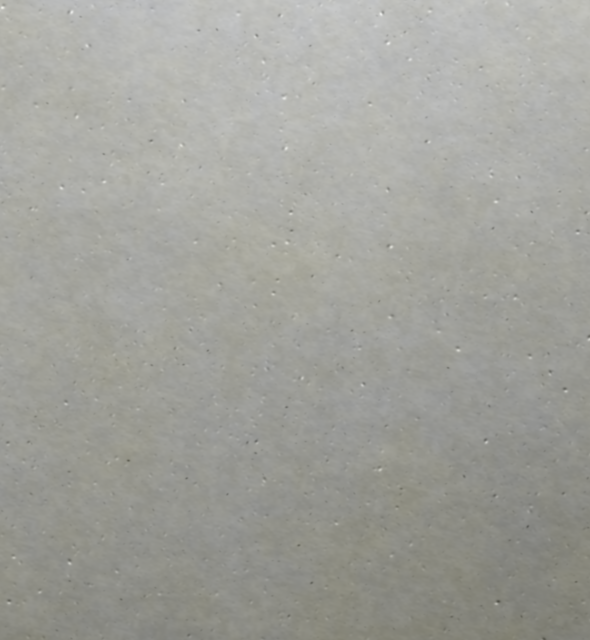
Give the GLSL for this texture, as a WebGL 2 fragment shader.

```glsl
#version 300 es
precision highp float;
// Smooth grey stone-like sheet under soft top light, with faint mottling and tiny glinting pits.
uniform vec2 u_resolution;
out vec4 fragColor;

vec2 hash2(vec2 p) {
  vec3 q = fract(p.xyx * vec3(0.1031, 0.103, 0.0973));
  q += dot(q, q.yzx + 33.33);
  return fract((q.xx + q.yz) * q.zy);
}

float valueNoise(vec2 p) {
  vec2 cell = floor(p), f = fract(p);
  f = f * f * (3.0 - 2.0 * f);
  float low = mix(hash2(cell).x, hash2(cell + vec2(1, 0)).x, f.x);
  float high = mix(hash2(cell + vec2(0, 1)).x, hash2(cell + vec2(1, 1)).x, f.x);
  return mix(low, high, f.y) - 0.5;
}

vec2 rotate(vec2 p, float angle) {
  float c = cos(angle), s = sin(angle);
  return vec2(c * p.x + s * p.y, c * p.y - s * p.x);
}

// Soft elongated blob, 1 at its centre
float blob(vec2 d, vec2 radius) {
  d /= radius;
  return exp(-dot(d, d));
}

// Scattered pits: a dark dot, often with a bright glint beside it
float pits(vec2 p, float cells, float density, float size) {
  vec2 grid = p * cells, home = floor(grid);
  float light = 0.0;
  for (int y = -1; y <= 1; y++) {
    for (int x = -1; x <= 1; x++) {
      vec2 id = home + vec2(x, y);
      vec2 place = hash2(id + 17.0), kind = hash2(id + 131.0), look = hash2(id + 271.0);
      float cluster = valueNoise(id / cells * 9.0 + 40.0);
      if (kind.x > density * (1.0 + 1.8 * cluster)) continue;
      vec2 d = rotate((grid - id - place) / cells, (look.x - 0.5) * 2.0);
      float radius = size * mix(0.75, 1.2, look.y);
      float strength = mix(0.25, 1.0, kind.y * kind.y);
      float dark = blob(d, radius * vec2(1.25, 0.9));
      vec2 glintOffset = radius * vec2(2.4 * (place.x - 0.5), -1.5);
      float glint = blob(d - glintOffset, radius * vec2(1.15, 0.85));
      light += strength * (glint * smoothstep(0.25, 0.9, look.y) - dark * mix(1.0, 0.3, place.y));
    }
  }
  return light;
}

void main() {
  vec2 uv = gl_FragCoord.xy / u_resolution;
  vec2 p = gl_FragCoord.xy / u_resolution.y;

  // Light falling off from the upper middle towards the lower right
  float tone = mix(0.538, 0.738, uv.y);
  tone += 0.022 * blob(uv - vec2(0.6, 1.0), vec2(0.4, 0.35));
  tone -= 0.042 * smoothstep(0.45, 1.0, uv.x) * (1.0 - 0.6 * uv.y);
  tone -= 0.024 * smoothstep(0.4, 0.0, uv.x) * smoothstep(0.4, 1.0, uv.y);

  // Mottling drawn out along slightly falling streaks
  vec2 grain = rotate(p, -0.25);
  tone += 0.020 * valueNoise(grain * vec2(8.0, 12.0));
  tone += 0.024 * valueNoise(grain * vec2(28.0, 46.0) + 5.0);
  tone += 0.030 * valueNoise(grain * vec2(75.0, 120.0) + 9.0);
  tone += 0.026 * valueNoise(grain * vec2(160.0, 250.0) + 3.0);

  // Many faint flecks and fewer strong pits
  tone += 0.075 * pits(p + 3.0, 75.0, 0.40, 0.0022);
  tone += 0.23 * pits(p + 8.0, 36.0, 0.28, 0.0024);

  // Warm stains low down, cooler above
  float stain = valueNoise(p * 5.0 + 21.0) + 0.8 * valueNoise(p * 19.0 + 2.0)
              + 0.6 * valueNoise(p * 60.0 + 7.0);
  float warmth = mix(0.035, 0.014, uv.y) + 0.026 * stain;
  vec3 color = tone + vec3(0.15 * (warmth - 0.025), 0.001, -warmth);
  fragColor = vec4(clamp(color, 0.0, 1.0), 1.0);
}
```
